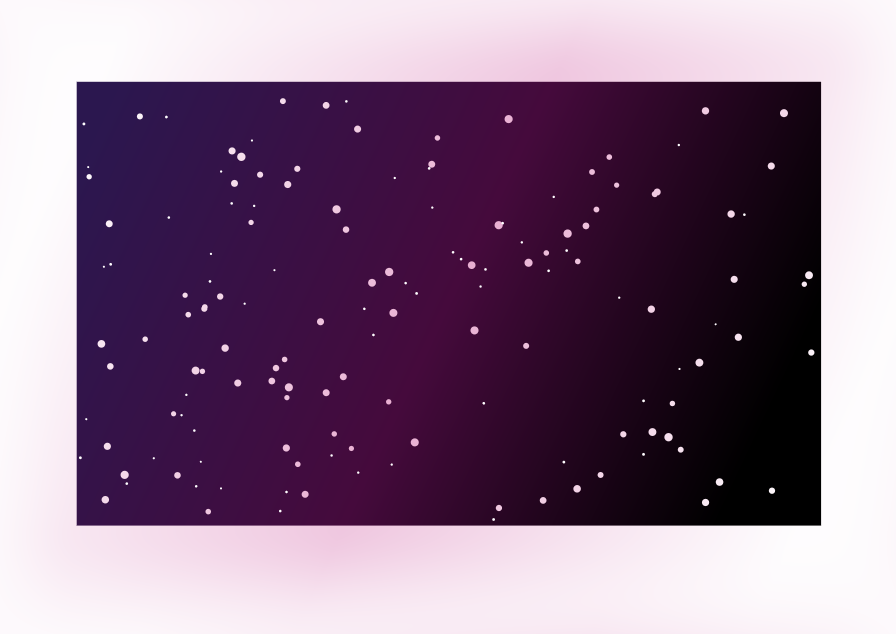
This background is drawn by a Shadertoy shader. Its source:

```glsl
const vec3 WHITE = vec3(0.995, 0.99, 0.995);
const vec3 PINK = vec3(0.91, 0.68, 0.82);
const vec3 INDIGO = vec3(0.17, 0.09, 0.31);
const vec3 MAGENTA = vec3(0.27, 0.04, 0.235);
const vec3 BLACK = vec3(0.0);

// Lengths are fractions of the canvas height, panel sizes of the whole canvas.
const vec2 PANEL_CENTER = vec2(0.501, 0.521);
const vec2 PANEL_HALF = vec2(0.4154, 0.350);
const vec2 GRADIENT_AXIS = vec2(0.905, -0.427);
const float INDIGO_REACH = 0.62;
const float BLACK_REACH = 0.53;
const float PINK_REACH = 0.65;
const float GLOW_SPREAD = 0.125;
const float GLOW_STRENGTH = 0.68;

const int LARGE_STARS = 92;
const int SMALL_STARS = 56;
const float LARGE_MIN = 0.0040;
const float LARGE_MAX = 0.0066;
const float SMALL_MIN = 0.0015;
const float SMALL_MAX = 0.0022;

vec3 hash3(float n) {
    return fract(sin(n * vec3(12.989, 78.233, 37.719) + 4.1) * 43758.547);
}

float boxDistance(vec2 p, vec2 halfSize) {
    vec2 d = abs(p) - halfSize;
    return length(max(d, 0.0)) + min(max(d.x, d.y), 0.0);
}

// Strongest on the diagonal through the panel centre.
float pinkness(vec2 p) {
    float t = abs(dot(p, GRADIENT_AXIS));
    return max(0.0, 1.0 - t / PINK_REACH);
}

float glow(vec2 p, vec2 halfSize) {
    float d = max(boxDistance(p, halfSize), 0.0) / GLOW_SPREAD;
    return exp(-d * d) * pinkness(p);
}

vec3 panelColor(vec2 p) {
    float t = dot(p, GRADIENT_AXIS);
    vec3 cool = mix(MAGENTA, INDIGO, clamp(-t / INDIGO_REACH, 0.0, 1.0));
    return mix(cool, BLACK, clamp(t / BLACK_REACH, 0.0, 1.0));
}

float disc(vec2 p, float radius, float pixel) {
    return clamp(0.5 - (length(p) - radius) / pixel, 0.0, 1.0);
}

void mainImage(out vec4 fragColor, in vec2 fragCoord) {
    float pixel = 1.0 / iResolution.y;
    vec2 tile = iResolution.xy * pixel;
    vec2 halfSize = PANEL_HALF * tile;
    vec2 p = fragCoord * pixel - PANEL_CENTER * tile;

    // Glow of this panel and its neighbours, so that it wraps
    float halo = 0.0;
    for (int y = -1; y <= 1; y++)
        for (int x = -1; x <= 1; x++)
            halo += glow(p - vec2(x, y) * tile, halfSize);
    vec3 color = mix(WHITE, PINK, min(GLOW_STRENGTH * halo, 1.0));

    // Stars: large ones tinted by the diagonal, small ones white
    float large = 0.0;
    float small = 0.0;
    for (int i = 0; i < LARGE_STARS + SMALL_STARS; i++) {
        vec3 h = hash3(float(i) + 1.0);
        if (i < LARGE_STARS) {
            float radius = mix(LARGE_MIN, LARGE_MAX, h.z);
            vec2 center = (2.0 * h.xy - 1.0) * (halfSize - 2.0 * radius);
            large = max(large, disc(p - center, radius, pixel));
        } else {
            float radius = mix(SMALL_MIN, SMALL_MAX, h.z);
            h.x = pow(h.x, 1.3);
            vec2 center = (2.0 * h.xy - 1.0) * (halfSize - 2.0 * radius);
            small = max(small, disc(p - center, radius, pixel));
        }
    }
    vec3 sky = panelColor(p);
    sky = mix(sky, mix(WHITE, PINK, pinkness(p)), large);
    sky = mix(sky, WHITE, small);

    // Panel over glow
    float inside = clamp(0.5 - boxDistance(p, halfSize) / pixel, 0.0, 1.0);
    fragColor = vec4(mix(color, sky, inside), 1.0);
}
```
